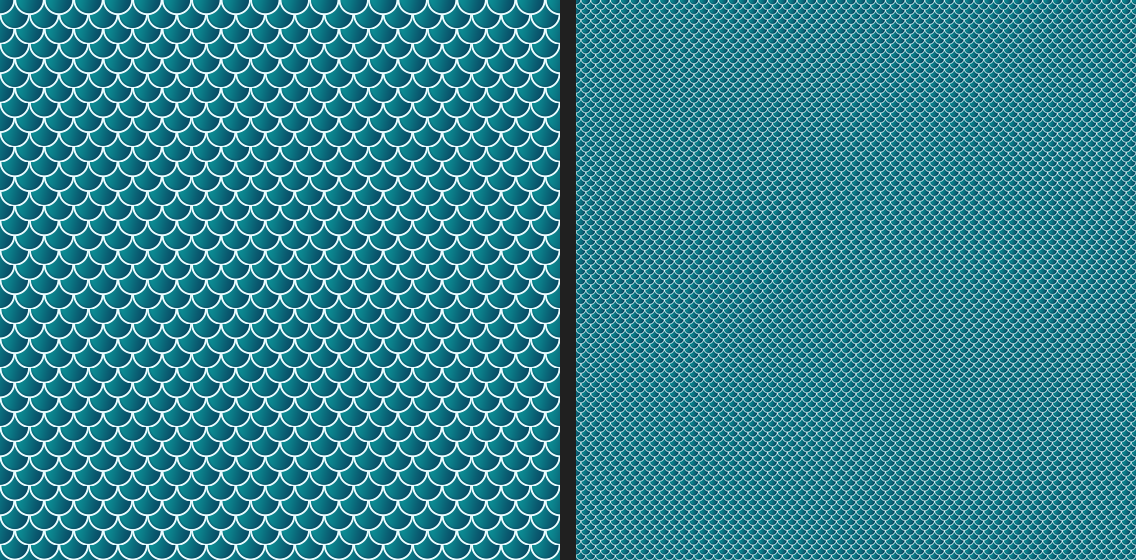
Left: one tile. Right: repeated 3 by 3.
Reproduce this pattern procedurally as a WebGL 1 fragment shader.

```glsl
precision mediump float;
// Overlapping teal fish scales with pale rims, shaded from left to right.

uniform vec2 u_resolution;

const float SCALES_ACROSS = 19.0;
const float RIM_RADIUS = 0.965;     // in units of half a scale width
const float RIM_HALF_WIDTH = 0.064;

const vec3 RIM_COLOR = vec3(0.92, 0.99, 1.0);
const vec3 LIGHT_TEAL = vec3(0.045, 0.56, 0.585);
const vec3 DARK_TEAL = vec3(0.035, 0.30, 0.40);

// Position relative to the centre of the nearest scale in a row.
// The row's lowest points lie at y = row, its centres one unit higher.
vec2 scaleLocal(vec2 p, float row) {
  float shift = 1.0 - mod(row, 2.0);
  return vec2(mod(p.x - shift + 1.0, 2.0) - 1.0, p.y - row - 1.0);
}

// Diagonal gradient, with a narrow shadow along the lower rim.
vec3 scaleColor(vec2 local) {
  float slope = 0.5 + 0.56 * local.x - 0.12 * (local.y + 0.2);
  vec3 color = mix(LIGHT_TEAL, DARK_TEAL, smoothstep(-0.1, 1.1, slope));
  float lower = 1.0 - smoothstep(-0.4, 0.1, local.y);
  float shadow = lower * smoothstep(0.72, 0.93, length(local));
  return mix(color, DARK_TEAL * 0.92, 0.6 * shadow);
}

// Antialiased coverage of a circular stroke.
float ringCoverage(vec2 local, float radius, float halfWidth, float pixel) {
  float edge = abs(length(local) - radius) - halfWidth;
  return 1.0 - smoothstep(-0.5 * pixel, 0.5 * pixel, edge);
}

void main() {
  // One unit is half a scale width, which is also the row height.
  float units = 2.0 * SCALES_ACROSS;
  vec2 p = gl_FragCoord.xy / u_resolution * units;
  float pixel = 1.2 * units / min(u_resolution.x, u_resolution.y);
  float row = floor(p.y);

  // The front row covers the tips of the row below it.
  vec2 front = scaleLocal(p, row);
  vec2 back = scaleLocal(p, row - 1.0);
  float inFront = 1.0 - step(RIM_RADIUS, length(front));
  vec3 color = mix(scaleColor(back), scaleColor(front), inFront);

  float rim = ringCoverage(front, RIM_RADIUS, RIM_HALF_WIDTH, pixel);
  gl_FragColor = vec4(mix(color, RIM_COLOR, rim), 1.0);
}
```
